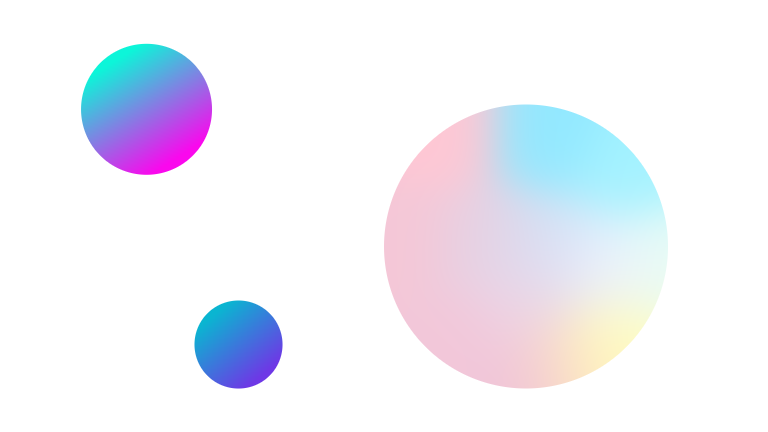
This background is drawn by a WebGL 1 fragment shader. Its source:

```glsl
precision highp float;
// Three gradient discs on a white ground: two small ones with slanted linear
// ramps, and a large pastel one whose colour is a mesh gradient, blended
// from soft colour sites by normalised Gaussian weights.

// Discs: centre x, centre y, radius, all in canvas heights
#define MAGENTA_DISC vec3(0.3392, 0.7470, 0.1516)
#define VIOLET_DISC vec3(0.5521, 0.2025, 0.1019)
#define PASTEL_DISC vec3(1.2176, 0.4294, 0.3287)
// Ramp directions, from the cool end to the warm end
#define MAGENTA_AXIS vec2(0.53, -0.85)
#define VIOLET_AXIS vec2(0.64, -0.77)
// Higher values tighten the borders between the pastel sites
#define SITE_FOCUS 7.5

uniform vec2 u_resolution;

// Position relative to a disc, with its rim at length 1
vec2 discSpace(vec2 p, vec3 disc) {
  return (p - disc.xy) / disc.z;
}

// Antialiased coverage, one pixel wide
float coverage(vec2 q, float radius) {
  return clamp(0.5 + (1.0 - length(q)) * radius * u_resolution.y, 0.0, 1.0);
}

vec3 ramp(vec2 q, vec2 axis, vec3 cool, vec3 warm) {
  float t = dot(q, normalize(axis)) / 1.76 + 0.5;
  return mix(cool, warm, clamp(t, 0.0, 1.0));
}

// One weighted colour: rgb is premultiplied, alpha is the weight
vec4 site(vec2 q, vec2 centre, vec3 color) {
  vec2 d = q - centre;
  return vec4(color, 1.0) * exp(-SITE_FOCUS * dot(d, d));
}

vec3 pastelMesh(vec2 q) {
  // Pink left side
  vec4 sum = site(q, vec2(-0.57, 0.76), vec3(1.00, 0.78, 0.83));
  sum += site(q, vec2(-0.85, 0.05), vec3(0.96, 0.78, 0.84));
  sum += site(q, vec2(-0.50, -0.65), vec3(0.95, 0.78, 0.85));
  sum += site(q, vec2(0.03, -0.92), vec3(0.94, 0.76, 0.85));
  // Lilac and lavender middle
  sum += site(q, vec2(-0.30, 0.05), vec3(0.90, 0.82, 0.89));
  sum += site(q, vec2(0.00, -0.40), vec3(0.93, 0.83, 0.90));
  sum += site(q, vec2(0.15, 0.00), vec3(0.83, 0.88, 0.96));
  sum += site(q, vec2(0.55, -0.15), vec3(0.93, 0.94, 1.00));
  // Cyan top right
  sum += site(q, vec2(0.15, 0.75), vec3(0.57, 0.91, 1.00));
  sum += site(q, vec2(0.70, 0.50), vec3(0.64, 0.95, 1.00));
  // Mint rim, then yellow lower right
  sum += site(q, vec2(0.97, -0.12), vec3(0.91, 0.99, 0.96));
  sum += site(q, vec2(0.68, -0.67), vec3(1.00, 1.00, 0.75));
  sum += site(q, vec2(0.36, -0.83), vec3(1.00, 0.92, 0.74));
  return sum.rgb / sum.a;
}

void main() {
  vec2 p = gl_FragCoord.xy / u_resolution.y;
  vec3 color = vec3(1.0);

  // Cyan to magenta, upper left
  vec2 q = discSpace(p, MAGENTA_DISC);
  vec3 fill = ramp(q, MAGENTA_AXIS, vec3(0.05, 0.96, 0.85), vec3(0.98, 0.03, 0.93));
  color = mix(color, fill, coverage(q, MAGENTA_DISC.z));

  // Teal to violet, lower middle
  q = discSpace(p, VIOLET_DISC);
  fill = ramp(q, VIOLET_AXIS, vec3(0.04, 0.71, 0.82), vec3(0.43, 0.22, 0.90));
  color = mix(color, fill, coverage(q, VIOLET_DISC.z));

  // Large pastel disc, right; the mesh is sampled inside the rim only
  q = discSpace(p, PASTEL_DISC);
  fill = pastelMesh(q / max(1.0, length(q)));
  color = mix(color, fill, coverage(q, PASTEL_DISC.z));

  gl_FragColor = vec4(color, 1.0);
}
```
